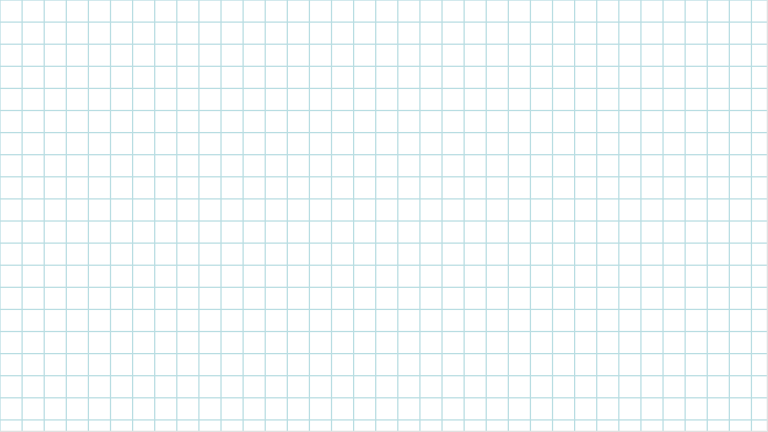
A Shadertoy shader for this pattern:

```glsl
// Squared paper: thin pale blue rules on white, counted from the top left corner.
// Each rule is a repeated band, smoothed by its exact coverage of a pixel.
// A faint grey hairline closes the sheet along the bottom and right edges.

// Lengths are fractions of the canvas height.
#define PITCH 0.05116
#define RULE_WIDTH 0.0029
#define EDGE_WIDTH 0.0030
#define PAPER_COLOUR vec3(1.0)
#define RULE_COLOUR vec3(0.72, 0.865, 0.885)
#define EDGE_COLOUR vec3(0.88)

// Share of a pixel, centred at distance d, that a band of given width covers.
vec2 bandCoverage(vec2 d, float width, float pixel) {
    vec2 upper = min(d + 0.5 * pixel, vec2(0.5 * width));
    vec2 lower = max(d - 0.5 * pixel, vec2(-0.5 * width));
    return clamp((upper - lower) / pixel, 0.0, 1.0);
}

void mainImage(out vec4 fragColor, in vec2 fragCoord) {
    float pixel = 1.0 / iResolution.y;
    vec2 sheet = iResolution.xy * pixel;
    vec2 p = fragCoord * pixel;

    // Position from the top left, then signed distance to the nearest rules
    vec2 q = vec2(p.x, sheet.y - p.y);
    vec2 toRule = (fract(q / PITCH + 0.5) - 0.5) * PITCH;
    vec2 rules = bandCoverage(toRule, RULE_WIDTH, pixel);
    float grid = 1.0 - (1.0 - rules.x) * (1.0 - rules.y);
    vec3 colour = mix(PAPER_COLOUR, RULE_COLOUR, grid);

    // Hairline inside the right and bottom edges
    vec2 toEdge = sheet - q - 0.5 * EDGE_WIDTH;
    vec2 edges = bandCoverage(toEdge, EDGE_WIDTH, pixel);
    colour = mix(colour, EDGE_COLOUR, max(edges.x, edges.y));

    fragColor = vec4(colour, 1.0);
}
```
